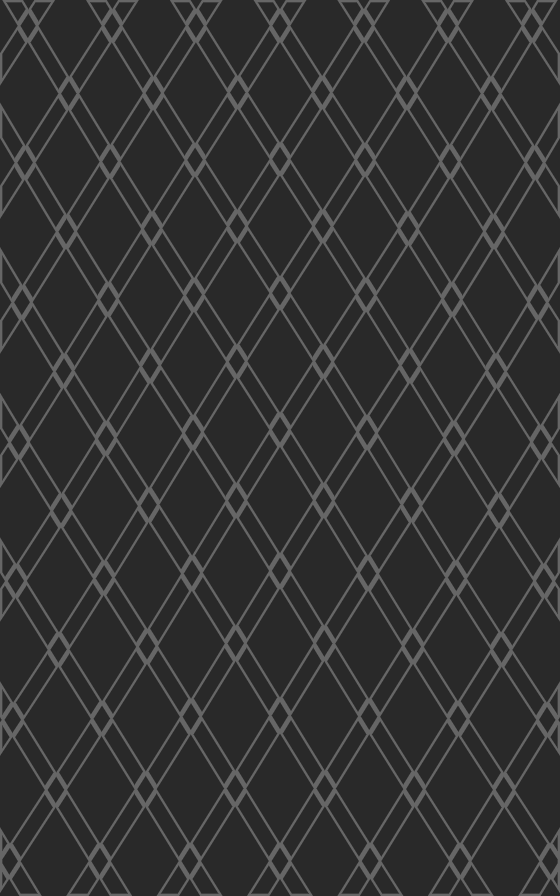
A WebGL 2 fragment shader for this pattern:

```glsl
#version 300 es
precision highp float;

uniform vec2 u_resolution;
out vec4 fragColor;

const float HEIGHT = 1.6; // canvas height in canvas widths

// Diagonal lattice coordinates (xy) and local column spacing (z)
vec3 latticeCoords(vec2 p) {
    float down = HEIGHT - p.y;
    float bulge = sin(3.14159 * down / HEIGHT);
    down += 0.0113 * bulge * bulge * cos(6.28318 * (p.x - 0.5));

    // Columns widen and rows lengthen towards the bottom
    float spacing = 0.1496 + 0.0074 * down;
    float row = log(spacing / 0.14994) / 0.00592;
    float column = (p.x - 0.5) / spacing;
    return vec3(column + 0.5 * row, column - 0.5 * row, spacing);
}

float coverage(float signedDistance, float pixel) {
    return clamp(signedDistance / pixel + 0.5, 0.0, 1.0);
}

void main() {
    vec2 p = gl_FragCoord.xy / u_resolution * vec2(1.0, HEIGHT);
    float pixel = 1.0 / u_resolution.x;

    // Signed distance into each diagonal band, positive inside
    vec3 lattice = latticeCoords(p);
    vec2 offset = abs(lattice.xy - round(lattice.xy));
    vec2 band = (0.124 - offset) * lattice.z * 0.848;

    // Every band piece and small diamond is stroked on its inside,
    // so the shared sides around the small diamonds are twice as wide
    vec2 side = min(p, vec2(1.0, HEIGHT) - p);
    float border = min(side.x, side.y);
    float outline = min(min(abs(band.x), abs(band.y)), border);
    float stroke = coverage(0.0042 - outline, pixel);
    float insideBand = coverage(max(band.x, band.y), pixel);

    vec3 charcoal = vec3(0.16);
    vec3 lineGray = vec3(0.40);
    fragColor = vec4(mix(charcoal, lineGray, stroke * insideBand), 1.0);
}
```
